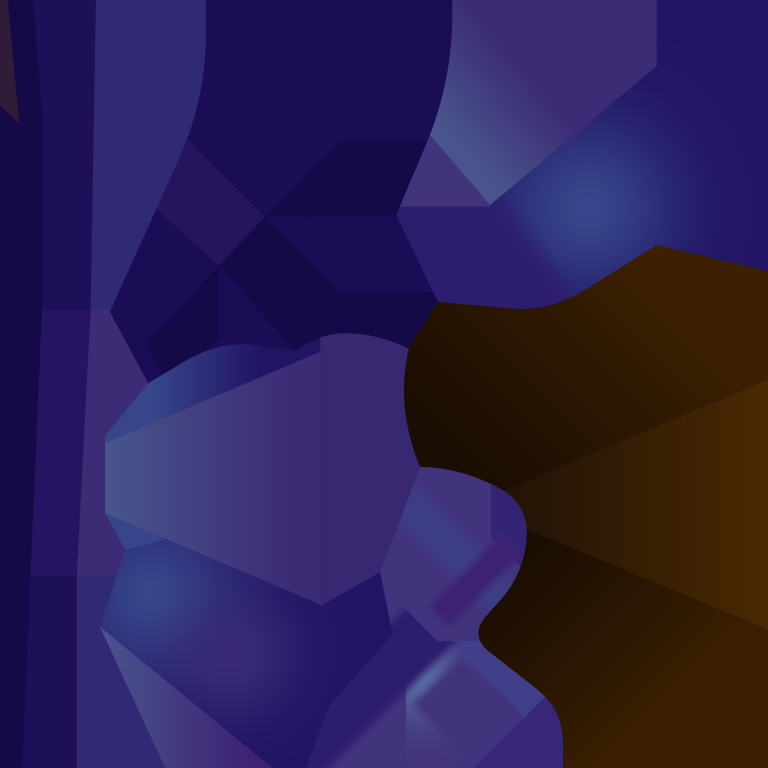
This background is drawn by a WebGL 2 fragment shader. Its source:

```glsl
#version 300 es
precision highp float;
// Faceted abstract background: indigo, lavender and brown cells with inner light.
// Cells are signed fields of half planes and parabolas joined by smooth min and max,
// painted back to front with flat tones, gradients and glows.
uniform vec2 u_resolution;
out vec4 outColor;

const vec3 NIGHT = vec3(.078, .04, .28);
const vec3 INDIGO = vec3(.102, .052, .335);
const vec3 ROYAL = vec3(.13, .078, .39);
const vec3 PLUM = vec3(.15, .08, .36);
const vec3 VIOLET = vec3(.178, .112, .43);
const vec3 SLATE = vec3(.188, .16, .455);
const vec3 MAUVE = vec3(.235, .17, .46);
const vec3 LILAC = vec3(.26, .2, .49);
const vec3 AZURE = vec3(.215, .275, .54);
const vec3 STEEL = vec3(.285, .33, .55);
const vec3 ICE = vec3(.34, .41, .63);
const vec3 ORCHID = vec3(.24, .13, .45);
const vec3 UMBER = vec3(.1, .05, .005);
const vec3 BROWN = vec3(.235, .125, .01);
const vec3 AMBER = vec3(.29, .16, .01);
const vec3 RUST = vec3(.19, .105, .22);
const float ROUND = .035;  // radius of softened corners
const float EDGE = .7;     // half width of smoothed edges, in samples

vec2 p;  // current point, 0 to 1

// Signed distance to the line e.xy - e.zw, positive on its left
float side(vec4 e) {
  vec2 d = normalize(e.zw - e.xy), q = p - e.xy;
  return d.x * q.y - d.y * q.x;
}
float min3(float a, float b, float c) { return min(a, min(b, c)); }
float quad(vec4 e, vec4 f) {
  return min(min(side(e), side(f)), min(side(vec4(e.zw, f.xy)), side(vec4(f.zw, e.xy))));
}
float smin(float a, float b) {
  float h = max(ROUND - abs(a - b), 0.);
  return min(a, b) - h * h * .25 / ROUND;
}
float smax(float a, float b) { return -smin(-a, -b); }
float ramp(float a, float b, float x) { return clamp((x - a) / (b - a), 0., 1.); }
float glow(vec2 center, float r) {
  vec2 q = (p - center) / r;
  return exp(-dot(q, q));
}
float band(float x, float a, float b) {
  return smoothstep(a - .012, a + .012, x) * smoothstep(b + .012, b - .012, x);
}
void paint(inout vec3 c, vec3 ink, float d) {
  float w = EDGE / min(u_resolution.x, u_resolution.y);
  c = mix(c, ink, smoothstep(-w, w, d));
}
// Dark folds at the upper left
void folds(inout vec3 c) {
  paint(c, PLUM, quad(vec4(.245, .818, .202, .729), vec4(.285, .654, .345, .717)));
  paint(c, NIGHT, quad(vec4(.345, .717, .516, .72), vec4(.56, .816, .443, .816)));
  float under = quad(vec4(.285, .654, .384, .543), vec4(.443, .62, .345, .717));
  under = max(under, quad(vec4(.443, .62, .384, .543), vec4(.54, .52, .58, .62)));
  paint(c, NIGHT, max(under, quad(vec4(.285, .654, .191, .555), vec4(.215, .5, .285, .557))));
}
// Cell at the upper right: a blue glow below a pale facet
void sky(inout vec3 c) {
  float cell = smax(p.x - .589, side(vec4(.56, .824, .516, .72)));
  cell = min(cell, side(vec4(.516, .72, .57, .607)));
  float lit = side(vec4(.56, .824, .638, .733)), keel = side(vec4(.638, .733, .736, .609));
  vec3 tone = mix(ROYAL, AZURE, glow(vec2(.765, .73), .115));
  paint(c, mix(VIOLET, tone, smoothstep(-.015, .035, keel)), cell);
  paint(c, LILAC, min3(cell, p.y - .731, -lit));
  float facet = min3(.855 - p.x, side(vec4(.638, .733, .855, .914)), lit);
  paint(c, mix(STEEL, MAUVE, ramp(.02, .15, lit)), min(cell, facet));
}
// Upright strips along the left border
void strips(inout vec3 c) {
  float cell = smin(.268 - p.x, side(vec4(.143, .594, .247, .824)));
  float middle = min(p.y - .251, .597 - p.y);
  vec3 pale = SLATE, deep = INDIGO + .012;
  paint(pale, MAUVE, middle);
  paint(deep, PLUM + vec3(0, 0, .03), middle);
  paint(c, pale, max(cell, side(vec4(.193, .501, .143, .594))));
  paint(c, deep, .1 + .052 * clamp(p.y - .25, 0., .346) + .017 * max(p.y - .596, 0.) - p.x);
  paint(c, NIGHT, min3(.029 + .043 * p.y, .056, .126 - .083 * p.y) - p.x);
  paint(c, RUST, quad(vec4(-.01, 1.01, -.01, .872), vec4(.025, .839, .009, 1.01)));
}
// Pale central cone and the blue cells around it
void cone(inout vec3 c) {
  float x = p.x - .449, hump = .566 - (x < 0. ? 5.5 : 2.9) * x * x;
  float top = max(smin(.501 + .6 * (p.x - .193), .557 - .14 * (p.x - .286)), hump) - p.y;
  float lower = side(vec4(.137, .332, .419, .212)), spur = side(vec4(.13, .184, .215, 0));
  float neck = min3(top, p.x - .137, side(vec4(.193, .501, .143, .44)));
  paint(c, mix(AZURE, ROYAL, ramp(.2, .34, p.x)), min(neck, side(vec4(.137, .332, .163, .284))));
  float base = min3(side(vec4(.163, .284, .13, .184)), spur, side(vec4(.208, .296, .163, .284)));
  vec3 pool = mix(ROYAL, AZURE, glow(vec2(.2, .225), .11));
  paint(c, mix(pool, MAUVE, .9 * glow(vec2(.305, .145), .078)), base);
  paint(c, mix(STEEL, ORCHID, ramp(.13, .33, p.x)), min(base, side(vec4(.355, 0, .13, .184))));
  float left = min3(side(vec4(.417, .542, .137, .423)), lower, min(.417 - p.x, p.x - .137));
  paint(c, mix(STEEL, MAUVE, ramp(.14, .38, p.x)), left);
  paint(c, MAUVE - .015, min3(p.x - .417, top, side(vec4(.419, .212, .495, .255))));
}
// Crossed bands at the lower centre; u and v run along the diagonals
void crossing(inout vec3 c, float crown) {
  float u = p.x + p.y, v = p.x - p.y;
  float flank = max(side(vec4(.495, .255, .508, .19)), side(vec4(.505, .167, .391, .039)));
  float cell = min3(side(vec4(.547, .392, .495, .255)), flank, min(crown, p.x - .391));
  vec3 tone = mix(LILAC, AZURE, .5 * band(u, .84, .91));
  paint(tone, VIOLET + .03, min(p.x - .639, u - .94));
  tone = mix(tone, ORCHID, band(v, .35, .4) * band(u, .77, .96));
  vec3 low = mix(LILAC, ICE, glow(vec2(.548, .115), .055) * step(.528, p.x));
  low = mix(low, LILAC, band(u, .62, .745) * band(v, .455, .615));
  paint(low, AZURE + vec3(.04, -.03, 0), min(u - .75, .62 - v));
  paint(low, VIOLET + .04, v - .617);
  paint(tone, mix(low, VIOLET, band(v, .32, .428)), max(.735 - u, .165 - p.y));
  paint(c, tone, cell);
}
// Brown cell at the right, split by a bright wedge
void earth(inout vec3 c, float crown) {
  float top = smax(.607 - .09 * (p.x - .57), .602 + .627 * (p.x - .729));
  float bow = max(p.y, .392) - .492, left = p.x - .526 - 2.1 * bow * bow;
  float cell = min3(min(top, .881 - .234 * p.x) - p.y, left, side(vec4(.57, .607, .531, .546)));
  float bulb = smin(smin(crown, .686 - p.x), side(vec4(.626, .19, .684, .255)));
  float lobe = smin(.733 - p.x, side(vec4(.714, .091, .626, .16)));
  float t = p.y > .33 ? ramp(1., 1.5, p.x + p.y) : ramp(.4, .82, p.x - p.y);
  vec3 tone = mix(UMBER, BROWN, t);
  float wedge = min(side(vec4(1, .505, .658, .362)), side(vec4(.681, .313, 1, .18)));
  paint(tone, mix(UMBER + .02, AMBER, ramp(.64, 1., p.x)), wedge);
  paint(c, tone, min(cell, -smax(bulb, lobe)));
}
void main() {
  p = gl_FragCoord.xy / u_resolution;
  float arch = p.x - .547, crown = .392 - 2.6 * arch * arch - p.y;
  vec3 c = INDIGO;
  folds(c);
  sky(c);
  strips(c);
  cone(c);
  crossing(c, crown);
  earth(c, crown);
  outColor = vec4(c, 1);
}
```
